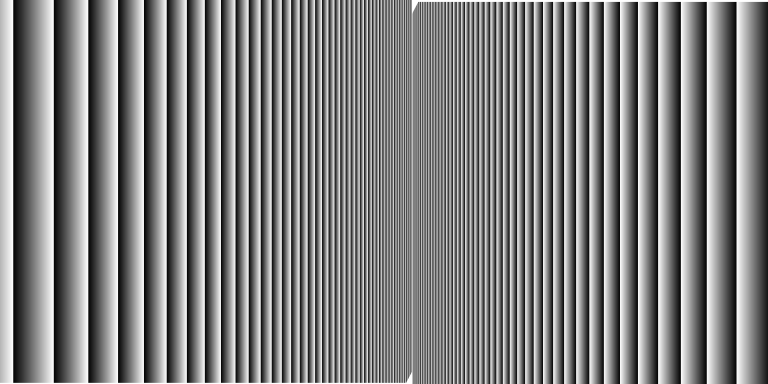
Write a Shadertoy shader that draws this pattern.

```glsl
// Running integral of fract(n), used to box-filter the ramps
float rampIntegral(float n) {
    float f = fract(n);
    return 0.5 * (floor(n) + f * f);
}

// Stripe count rises towards the seam like a wall in perspective
float stripePhase(float dist) {
    return 15.1 / (dist + 0.277) - 11.47;
}

// Dark-to-light ramp averaged over one pixel
float stripes(float dist, float pixel) {
    float a = stripePhase(dist + 0.5 * pixel);
    float b = stripePhase(max(dist - 0.5 * pixel, 0.0));
    return (rampIntegral(b) - rampIntegral(a)) / (b - a);
}

// White border with a small wedge beside the seam
float borderMask(float dist, float edgeDist, float thickness, float pixel) {
    float wedge = 0.034 * (1.0 - dist / 0.018);
    float inside = max(thickness, wedge) - edgeDist;
    float softness = wedge > thickness ? 2.1 * pixel : pixel;
    return clamp(inside / softness + 0.5, 0.0, 1.0);
}

void mainImage(out vec4 fragColor, in vec2 fragCoord) {
    float pixel = 1.0 / iResolution.y;
    vec2 p = fragCoord * pixel;

    // Mirror the stripes about the seam
    float offset = p.x - 0.537 * iResolution.x * pixel;
    float dist = abs(offset);
    float shade = stripes(dist, pixel);

    // Border lies on top to the right, at the bottom to the left
    bool rightSide = offset > 0.0;
    float edgeDist = rightSide ? 1.0 - p.y : p.y;
    float thickness = rightSide ? 0.005 : 0.003;
    shade = mix(shade, 1.0, borderMask(dist, edgeDist, thickness, pixel));

    fragColor = vec4(vec3(shade), 1.0);
}
```
